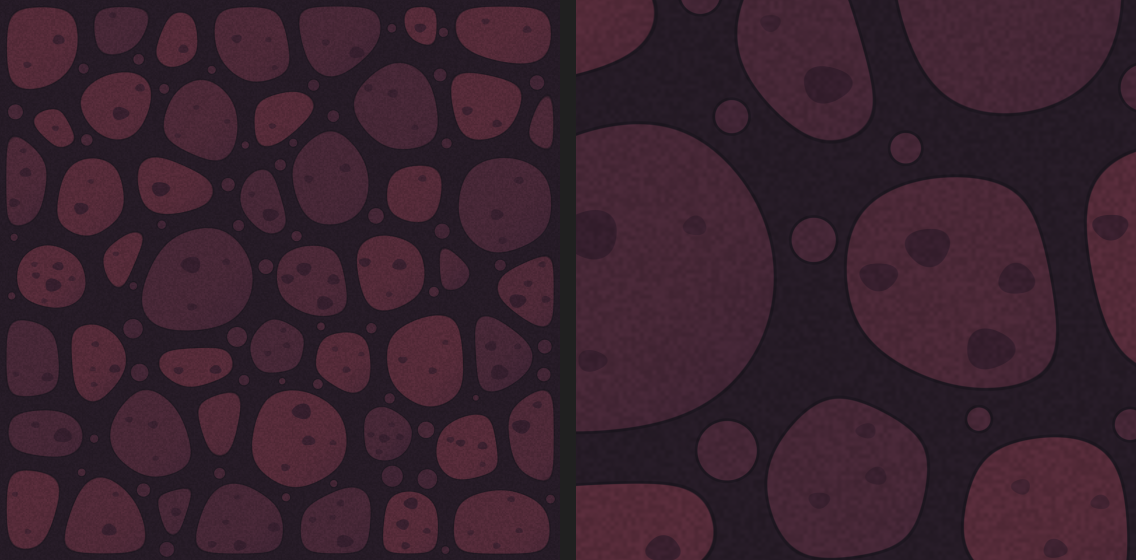
Left, the full canvas; right, a detail of the centre.
Give the GLSL for this pattern, as a WebGL 2 fragment shader.

```glsl
#version 300 es
precision highp float;
// Packed rounded stones with dark spots, and small pebbles in the gaps between them.

uniform vec2 u_resolution;
out vec4 outColor;

// Layout, in units of the canvas
const int GRID = 7;
const int STONES = GRID * GRID;
const float JITTER = 0.62;
const float RADIUS_MIN = 0.045;
const float RADIUS_MAX = 0.122;
const float ROUNDNESS = 0.17;      // corner softness relative to stone radius
const float GAP = 0.0095;          // half the width of a joint
const float PEBBLE_GRID = 11.0;
const int PEBBLE_TRIES = 10;
const float PEBBLE_MIN = 0.006;
const float PEBBLE_MAX = 0.024;
const int SPOTS = 6;
const float OUTLINE = 0.0016;
const float GRAIN_SCALE = 400.0;
const float GRAIN = 0.17;

// Colours
const vec3 GROUND = vec3(0.145, 0.105, 0.148);
const vec3 LINE = vec3(0.11, 0.085, 0.12);
const vec3 PLUM = vec3(0.275, 0.153, 0.212);
const vec3 WINE = vec3(0.335, 0.168, 0.222);
const vec3 SHADE = vec3(0.225, 0.132, 0.198);
const vec3 SPOT = vec3(0.20, 0.115, 0.172);

vec3 stones[STONES];               // centre and radius

vec3 hash3(vec2 q) {
  vec3 h = fract(q.xyx * vec3(0.1031, 0.1030, 0.0973));
  h += dot(h, h.yxz + 33.33);
  return fract((h.xxy + h.yzz) * h.zyx);
}

float valueNoise(vec2 q) {
  vec2 c = floor(q), f = smoothstep(0.0, 1.0, q - c);
  float low = mix(hash3(c).x, hash3(c + vec2(1, 0)).x, f.x);
  float high = mix(hash3(c + vec2(0, 1)).x, hash3(c + 1.0).x, f.x);
  return mix(low, high, f.y);
}

void placeStones() {
  for (int i = 0; i < STONES; i++) {
    vec2 cell = vec2(i % GRID, i / GRID);
    vec3 h = hash3(cell + 17.0);
    float stagger = 0.5 * mod(cell.y, 2.0) - 0.25;
    vec2 centre = (cell + 0.5 + (h.xy - 0.5) * JITTER + vec2(stagger, 0.0)) / float(GRID);
    float radius = mix(RADIUS_MIN, RADIUS_MAX, pow(h.z, 1.3));
    stones[i] = vec3(clamp(centre, 0.03, 0.97), radius);
  }
}

float power(vec2 p, vec3 s) {
  vec2 d = p - s.xy;
  return dot(d, d) - s.z * s.z;
}

// Depth inside the nearest stone (negative in the joints) and its index:
// a weighted cellular diagram whose borders are blended by a smooth minimum.
float stoneDepth(vec2 p, out int id) {
  float nearest = 1e3;
  id = 0;
  for (int i = 0; i < STONES; i++) {
    float w = power(p, stones[i]);
    if (w < nearest) { nearest = w; id = i; }
  }
  vec3 s = stones[id];
  float k = ROUNDNESS * s.z;
  vec4 frame = exp(-vec4(p, 1.0 - p) / k);
  float sum = dot(frame, vec4(1.0)) + exp((distance(p, s.xy) - 1.35 * s.z) / k);
  for (int i = 0; i < STONES; i++) {
    if (i == id) continue;
    float edge = (power(p, stones[i]) - nearest) / (2.0 * distance(s.xy, stones[i].xy));
    sum += exp(-edge / k);
  }
  return -k * log(sum) - GAP;
}

// Depth inside the roomiest pebble that fits this small cell
float pebbleDepth(vec2 p, out float tone) {
  vec2 cell = floor(p * PEBBLE_GRID);
  vec3 best = vec3(0.0);
  int id;
  for (int i = 0; i < PEBBLE_TRIES; i++) {
    vec2 local = 0.15 + 0.7 * hash3(cell + float(i) * 31.0 + 5.0).xy;
    vec2 centre = (cell + local) / PEBBLE_GRID;
    vec2 border = min(local, 1.0 - local) / PEBBLE_GRID;
    float room = min(-stoneDepth(centre, id) - 0.75 * GAP, min(border.x, border.y) - 0.003);
    if (room > best.z) best = vec3(centre, room);
  }
  tone = hash3(cell + 71.0).x;
  return best.z < PEBBLE_MIN ? -1.0 : min(best.z, PEBBLE_MAX) - distance(p, best.xy);
}

// Strength of the dark spots on one stone
float spotMask(vec2 p, int id, float px) {
  vec3 s = stones[id];
  float mask = 0.0;
  for (int i = 0; i < SPOTS; i++) {
    vec3 h = hash3(vec2(id, i) + 43.0);
    float angle = 2.4 * float(i) + 6.28 * hash3(vec2(id, 3)).x + h.x;
    float reach = 0.82 * s.z * sqrt((float(i) + 0.5) / float(SPOTS));
    vec2 centre = s.xy + reach * vec2(cos(angle), sin(angle));
    float size = mix(0.005, 0.009 + 0.07 * s.z, h.y * h.y);
    vec2 d = (p - centre) * vec2(0.9, 1.05 + 0.2 * h.z);
    float inside = size - length(d) * (1.0 + 0.07 * sin(3.0 * atan(d.y, d.x + 1e-5) + angle));
    if (inside < -px) continue;
    int owner;
    if (stoneDepth(centre, owner) < size + 0.004 || owner != id) continue;
    mask = max(mask, smoothstep(-px, px, inside) * mix(0.55, 0.95, h.y));
  }
  return mask;
}

void main() {
  vec2 p = gl_FragCoord.xy / u_resolution;
  float px = 0.8 / min(u_resolution.x, u_resolution.y);
  placeStones();

  int id;
  float depth = stoneDepth(p, id);
  vec3 body = PLUM;
  if (depth > -px) {
    // Stone: lit from the upper left, shaded towards the lower right rim
    vec2 side = (p - stones[id].xy) / stones[id].z;
    float tone = smoothstep(0.3, 0.7, hash3(vec2(id, 9)).x);
    float shade = smoothstep(0.1, 1.3, dot(side, vec2(0.7, -0.7)));
    body = mix(mix(PLUM, WINE, tone), SHADE, shade * mix(0.7, 0.4, tone));
    body = mix(body, SPOT, spotMask(p, id, px));
  } else {
    float tone;
    depth = pebbleDepth(p, tone);
    body = mix(SHADE, PLUM, 0.4 + 0.6 * tone);
  }

  // Thin dark outline, then fine grain
  body = mix(LINE, body, smoothstep(OUTLINE - px, OUTLINE + px, depth));
  vec3 color = mix(GROUND, body, smoothstep(-px, px, depth));
  color *= 1.0 + GRAIN * (valueNoise(p * GRAIN_SCALE) - 0.5);
  outColor = vec4(color, 1.0);
}
```
